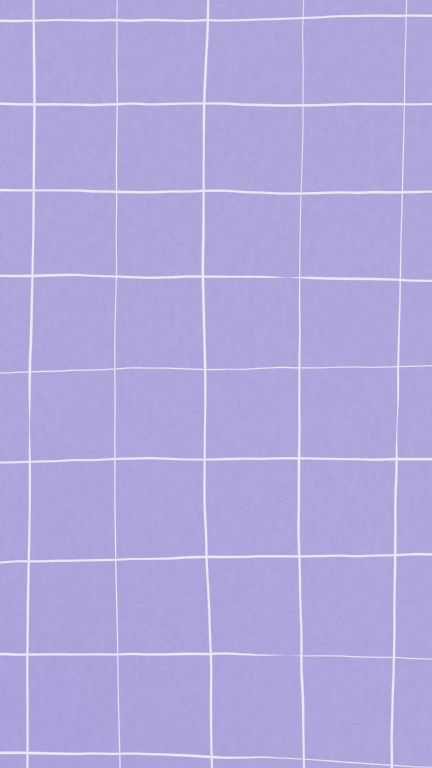
A Shadertoy shader for this pattern:

```glsl
// A lilac paper sheet ruled with a hand-drawn grid of 5 by 9 pale lines.
// Each line follows a smooth bend across its family, plus a small hashed
// wobble; its half width swells, thins and breaks as pen pressure changes.

#define SHEET vec2(432.0, 768.0)      // design units across and down
#define COLUMNS 5
#define ROWS 9
#define PAPER vec3(0.682, 0.654, 0.862)
#define INK vec3(0.925, 0.915, 0.965)
#define THIN 0.55                     // half widths in design units
#define THICK 1.15
#define WOBBLE 1.6
#define GRAIN 0.022
#define SOFTNESS 1.2                  // edge filter in output pixels

const float PI = 3.14159265;

float hash(vec2 p) {
    return fract(sin(dot(p, vec2(127.1, 311.7))) * 43758.5453);
}

float noise(vec2 p) {
    vec2 i = floor(p), f = fract(p);
    f = f * f * (3.0 - 2.0 * f);
    return mix(mix(hash(i), hash(i + vec2(1, 0)), f.x),
               mix(hash(i + vec2(0, 1)), hash(i + vec2(1, 1)), f.x), f.y);
}

// Slow sway with a finer tremble, separate for each seed
float wobble(float t, float seed) {
    float sway = noise(vec2(t * 6.0, seed)) - 0.5;
    float tremble = noise(vec2(t * 23.0, seed + 40.0)) - 0.5;
    return WOBBLE * (2.0 * sway + 0.5 * tremble);
}

// Dip in pressure around one point of a line
float gap(float t, float center, float width) {
    float d = (t - center) / width;
    return exp(-d * d);
}

// Horizontal position of column i at height t (0 top, 1 bottom)
float columnPosition(float i, float t) {
    float start = 35.0 - 8.0 * t;
    float pitch = 79.0 - 4.0 * t + 20.0 * t * t;
    float spread = 3.5 + 0.5 * t - 5.0 * t * t;
    return start + i * (pitch + i * spread) + wobble(t, i + 3.0);
}

// Vertical position of row j, from the top, at s (0 left, 1 right)
float rowPosition(float j, float s) {
    float k = j / float(ROWS - 1);
    float edge = 21.0 - 7.0 * s * s;
    float span = 731.0 + 22.0 * s * s;
    float bow = -(17.0 + 6.0 * s) * sin(PI * k);
    float skew = (10.0 * s - 3.0) * sin(2.0 * PI * k);
    float uneven = 3.0 * (1.0 - s) * (1.0 - s) * sin(PI * k) * cos(PI * j);
    return edge + span * k + bow + skew + uneven + wobble(s, j + 17.0);
}

// Half width from pressure (0 light, 1 heavy)
float halfWidth(float pressure, float t, float seed) {
    float swell = 0.85 + 0.3 * noise(vec2(t * 9.0, seed + 70.0));
    return mix(THIN, THICK, pressure) * swell;
}

float columnWidth(float i, float t) {
    float alternating = 0.5 + 0.5 * cos(PI * i);
    float lateInk = smoothstep(0.28, 0.66, t);
    float pressure = mix(alternating, lateInk, step(2.5, i));
    float broken = step(mod(i, 4.0), 0.5) * gap(t, 0.555, 0.035);
    return halfWidth(pressure, t, i) * (1.0 - 0.65 * broken);
}

float rowWidth(float j, float s) {
    float middle = 1.0 - step(0.5, abs(j - 4.0));
    float fading = step(6.5, j) * smoothstep(0.5, 0.68, s);
    float pressure = (1.0 - 0.9 * middle) * (1.0 - fading);
    float broken = step(2.5, mod(j, 4.0)) * gap(s, 0.665, 0.03);
    return halfWidth(pressure, s, j + 9.0) * (1.0 - 0.85 * broken);
}

// Share of a filter window covered by a stroke
float coverage(float d, float halfW, float window) {
    float r = 0.5 * window;
    return max(min(d + halfW, r) - max(d - halfW, -r), 0.0) / window;
}

// Paper with fine tooth and a faint violet tint at the lower left
vec3 paper(vec2 p) {
    float tooth = noise(p * 0.45) + 0.5 * noise(p * vec2(0.18, 0.13)) - 0.75;
    float violet = 1.0 - smoothstep(0.0, 520.0, length(p - vec2(0.0, SHEET.y)));
    return PAPER + GRAIN * tooth - violet * vec3(0.006, 0.018, 0.002);
}

void mainImage(out vec4 fragColor, in vec2 fragCoord) {
    vec2 uv = fragCoord / iResolution.xy;
    uv.y = 1.0 - uv.y;
    vec2 p = uv * SHEET;
    vec2 window = SOFTNESS * SHEET / iResolution.xy;

    float ink = 0.0;
    for (int n = 0; n < COLUMNS; n++) {
        float i = float(n);
        float d = p.x - columnPosition(i, uv.y);
        ink = max(ink, coverage(d, columnWidth(i, uv.y), window.x));
    }
    for (int n = 0; n < ROWS; n++) {
        float j = float(n);
        float d = p.y - rowPosition(j, uv.x);
        ink = max(ink, coverage(d, rowWidth(j, uv.x), window.y));
    }
    fragColor = vec4(mix(paper(p), INK, ink), 1.0);
}
```
